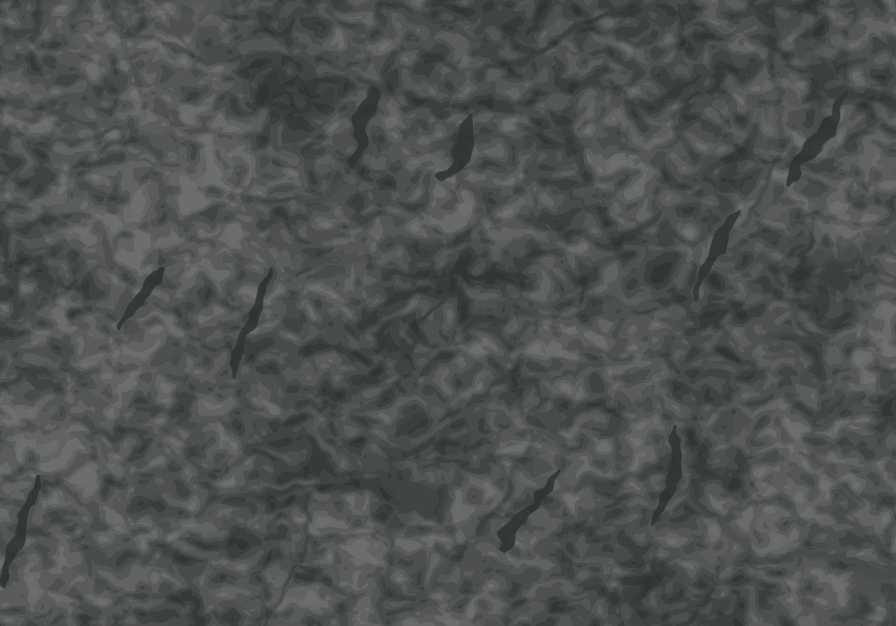
A Shadertoy shader for this texture:

```glsl
// Dark weathered stone, flattened into a few grey tones with crisp edges.
// Broad shading with cracks and fine warped grain are posterised separately,
// then summed; short slanted gashes are laid on top.

const vec3 PALETTE[5] = vec3[5](
    vec3(0.210, 0.230, 0.222), vec3(0.250, 0.268, 0.260),
    vec3(0.300, 0.312, 0.308), vec3(0.350, 0.360, 0.354),
    vec3(0.402, 0.412, 0.408));

const float MEAN_TONE     = 2.05;   // in palette steps
const float BROAD_STEP    = 0.5;    // tone step of the shading
const float GRAIN_STEP    = 1.0;    // tone step of the grain
const vec2  GRAIN_FREQ    = vec2(25.0, 33.0);
const float GRAIN_GAIN    = 3.2;
const float DETAIL_GAIN   = 1.9;
const float WARP_SIZE     = 0.022;
const float CRACK_DEPTH   = 1.2;
const float CRACK_WIDTH   = 0.07;
const float SLANT         = 0.38;   // radians from vertical
const int   GASH_COUNT    = 9;
const float GASH_WIDTH    = 0.010;
const float GASH_TONE     = -0.3;

vec2 hash2(vec2 p) {
    vec3 q = fract(vec3(p.xyx) * vec3(0.1031, 0.1030, 0.0973));
    q += dot(q, q.yzx + 33.33);
    return fract((q.xx + q.yz) * q.zy);
}

float cornerSlope(vec2 cell, vec2 offset) {
    float angle = 6.2832 * hash2(cell).x;
    return dot(vec2(cos(angle), sin(angle)), offset);
}

float gradientNoise(vec2 p) {
    vec2 i = floor(p), f = fract(p);
    vec2 u = f * f * f * (f * (f * 6.0 - 15.0) + 10.0);
    vec2 e = vec2(1.0, 0.0);
    return mix(mix(cornerSlope(i, f), cornerSlope(i + e, f - e), u.x),
               mix(cornerSlope(i + e.yx, f - e.yx), cornerSlope(i + e.xx, f - e.xx), u.x), u.y);
}

vec2 noisePair(vec2 p) {
    return vec2(gradientNoise(p + 17.3), gradientNoise(p + 81.7));
}

// Rounds to whole steps, with edges one pixel soft
float posterise(float value, float stepSize) {
    float x = value / stepSize;
    float soft = clamp(0.6 * fwidth(x), 0.0001, 0.5);
    return (floor(x) + smoothstep(0.5 - soft, 0.5 + soft, fract(x))) * stepSize;
}

// Thin line along the zero contour of a noise field, broken up by a mask
float crack(vec2 p, float mask) {
    float ridge = 1.0 - smoothstep(0.0, CRACK_WIDTH, abs(gradientNoise(p)));
    return ridge * smoothstep(-0.05, 0.15, mask);
}

float gashDistance(vec2 p, float aspect) {
    float nearest = 1.0;
    for (int i = 0; i < GASH_COUNT; i++) {
        vec2 rnd = hash2(vec2(float(i) * 7.0 + 3.0, 41.0));
        vec2 shape = hash2(vec2(float(i) * 5.0 + 9.0, 73.0));
        vec2 centre = vec2((float(i) + 0.2 + 0.6 * rnd.x) / float(GASH_COUNT) * aspect, rnd.y);
        float angle = SLANT + 0.4 * (shape.x - 0.5);
        float halfLength = mix(0.045, 0.10, shape.y);
        vec2 along = vec2(sin(angle), cos(angle));
        vec2 offset = p - centre;
        float t = clamp(dot(offset, along), -halfLength, halfLength);
        float width = GASH_WIDTH * (1.0 - 0.6 * t * t / (halfLength * halfLength));
        nearest = min(nearest, length(offset - t * along) - width);
    }
    return nearest;
}

vec3 stoneColour(float tone) {
    float t = clamp(tone, -0.6, 4.4);
    int i = int(clamp(floor(t), 0.0, 3.0));
    return mix(PALETTE[i], PALETTE[i + 1], t - float(i));
}

void mainImage(out vec4 fragColor, in vec2 fragCoord) {
    vec2 p = fragCoord / iResolution.y;
    float aspect = iResolution.x / iResolution.y;

    // Warps make the contours ragged
    vec2 warped = p + WARP_SIZE * noisePair(p * 15.0);
    vec2 rough = warped + 0.010 * noisePair(p * 42.0);
    vec2 bent = rough + 0.09 * noisePair(p * 4.0);

    // Level and slanted cracks
    float c = cos(SLANT), s = sin(SLANT);
    vec2 slanted = mat2(c, s, -s, c) * bent;
    float cracks = max(crack(bent * vec2(2.6, 5.5) + 5.0, gradientNoise(p * 3.5 + 50.0)),
                       crack(slanted * vec2(6.0, 2.0) + 23.0, gradientNoise(p * 3.0 + 90.0)));

    // Broad shading
    float shade = 2.1 * gradientNoise(bent * 2.3 + 11.0)
                + 1.9 * gradientNoise(rough * vec2(7.5, 10.0) + 31.0)
                - CRACK_DEPTH * cracks;

    // Fine blobs, calmer inside the cracks
    float grain = GRAIN_GAIN * gradientNoise(warped * GRAIN_FREQ + 7.0)
                + DETAIL_GAIN * gradientNoise(rough * GRAIN_FREQ * 1.9 + 63.0);
    grain *= 1.0 - 0.5 * cracks;

    float tone = MEAN_TONE + posterise(shade, BROAD_STEP) + posterise(grain, GRAIN_STEP);

    // Dark gashes
    float pixel = 1.0 / iResolution.y;
    float gash = smoothstep(pixel, -pixel, gashDistance(rough + 0.02 * noisePair(p * 7.0), aspect));
    tone = mix(tone, min(tone, GASH_TONE + 0.25 * posterise(grain, GRAIN_STEP)), gash);

    fragColor = vec4(stoneColour(tone), 1.0);
}
```
